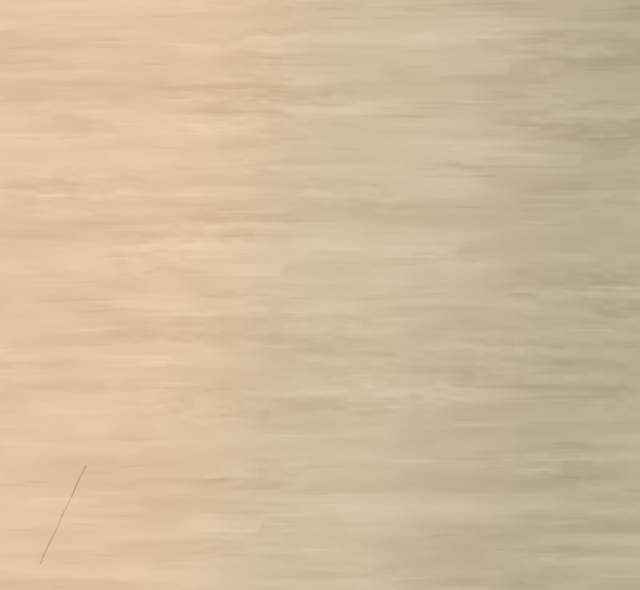
This texture is drawn by a WebGL 1 fragment shader. Its source:

```glsl
precision highp float;

uniform vec2 u_resolution;

const vec3 WARM_WOOD = vec3(0.874, 0.770, 0.642);
const vec3 MID_WOOD = vec3(0.812, 0.732, 0.620);
const vec3 GREY_WOOD = vec3(0.738, 0.678, 0.582);
const vec3 GRAIN_TINT = vec3(0.95, 1.0, 1.04);

float hash(vec2 cell) {
  return fract(sin(dot(cell, vec2(127.1, 311.7))) * 43758.547);
}

vec2 hash2(vec2 cell) {
  return vec2(hash(cell), hash(cell + 57.3));
}

// Smooth cellular noise: cell values blended by distance, centred on zero
float cellNoise(vec2 p, float sharpness) {
  vec2 base = floor(p);
  float total = 0.0;
  float weightSum = 0.0;
  for (int j = -1; j <= 1; j++) {
    for (int i = -1; i <= 1; i++) {
      vec2 cell = base + vec2(float(i), float(j));
      vec2 offset = cell + 0.2 + 0.6 * hash2(cell) - p;
      float weight = exp(-sharpness * dot(offset, offset));
      total += weight * hash(cell + 19.7);
      weightSum += weight;
    }
  }
  return total / weightSum - 0.5;
}

// Layered sines and a fine ripple bend the grain slightly
float grainBend(vec2 p) {
  return 0.003 * sin(4.1 * p.x + 5.0 * p.y)
       + 0.0012 * sin(11.3 * p.x - 13.0 * p.y + 1.7)
       + 0.005 * cellNoise(p * vec2(22.0, 30.0) + 5.0, 4.0);
}

// Broad bands, streaks and fibres, with wisps gathered in patches
float grain(vec2 p) {
  float broad = cellNoise(p * vec2(2.2, 25.0), 4.5);
  float streaks = cellNoise(p * vec2(4.5, 56.0) + 13.0, 5.0);
  float fibres = cellNoise(p * vec2(12.0, 110.0) + 41.0, 6.0);
  float wisps = cellNoise(p * vec2(46.0, 130.0) + 29.0, 6.0);
  float mottle = cellNoise(p * vec2(16.0, 38.0) + 73.0, 5.0);
  float patches = smoothstep(-0.1, 0.25, cellNoise(p * vec2(6.0, 17.0) + 61.0, 5.0));
  return 0.035 * broad + 0.043 * streaks + 0.020 * mottle
       + (0.014 + 0.016 * patches) * fibres + (0.004 + 0.024 * patches) * wisps;
}

// Sparse tapered fibres: a crisp lower edge that fades upward
float fibreEdges(vec2 p, vec2 size, float chance, float seed) {
  vec2 q = p / size;
  float row = floor(q.y);
  q.x += 7.0 * hash(vec2(row, seed));
  vec2 cell = vec2(floor(q.x), row) + seed;
  vec2 local = fract(q);
  float height = local.y - 0.2 - 0.3 * hash(cell);
  float across = smoothstep(-0.1, 0.02, height) * (1.0 - smoothstep(0.02, 0.42, height));
  float taper = smoothstep(0.0, 0.35, local.x) * (1.0 - smoothstep(0.55, 1.0, local.x));
  return step(hash(cell + 11.0), chance) * across * taper * (0.4 + 0.6 * hash(cell + 37.0));
}

// Pale strips that fade in from the left and stop at a slanted end
float paleStrips(vec2 p, vec2 size, float chance) {
  vec2 q = p / size;
  float row = floor(q.y);
  q.x += hash(vec2(row, 3.1));
  vec2 cell = vec2(floor(q.x), row);
  vec2 local = fract(q);
  float end = 0.65 + 0.25 * hash(cell + 5.3) + 0.05 * local.y;
  float across = smoothstep(0.12, 0.24, local.y) * (1.0 - smoothstep(0.74, 0.9, local.y));
  float along = smoothstep(0.1, 0.55, local.x) * (1.0 - smoothstep(end - 0.02, end + 0.02, local.x));
  return step(hash(cell + 29.0), chance) * across * along;
}

float segmentDistance(vec2 p, vec2 a, vec2 b) {
  vec2 ab = b - a;
  return length(p - a - ab * clamp(dot(p - a, ab) / dot(ab, ab), 0.0, 1.0));
}

// Thin slanted crack with uneven depth
float crack(vec2 p, vec2 a, vec2 b, float width) {
  p.x += 0.0006 * sin(110.0 * p.y);
  float line = 1.0 - smoothstep(0.0, width, segmentDistance(p, a, b));
  return line * (0.7 + 0.8 * cellNoise(p * 45.0, 5.0));
}

// Warm light on the left falls off to grey along a leaning edge
vec3 woodLight(vec2 uv) {
  float s = uv.x - 0.14 * (uv.y - 0.5);
  vec3 color = mix(WARM_WOOD, MID_WOOD, smoothstep(0.22, 0.6, s));
  color = mix(color, GREY_WOOD, smoothstep(0.56, 0.94, s));
  float corner = smoothstep(0.7, 1.0, uv.x) * smoothstep(0.5, 1.0, uv.y);
  return color - 0.025 * corner;
}

void main() {
  vec2 uv = gl_FragCoord.xy / u_resolution;
  vec2 p = gl_FragCoord.xy / u_resolution.y;
  vec2 bent = p + vec2(0.0, grainBend(p));

  float tone = grain(bent);
  tone -= 0.030 * fibreEdges(bent, vec2(0.26, 0.021), 0.16, 2.0);
  tone -= 0.026 * fibreEdges(bent, vec2(0.075, 0.014), 0.12, 17.0);
  tone += 0.024 * fibreEdges(bent, vec2(0.12, 0.015), 0.14, 43.0);
  tone += 0.024 * paleStrips(p, vec2(0.27, 0.031), 0.07);

  vec3 color = woodLight(uv) + tone * GRAIN_TINT;
  color -= 0.13 * crack(p, vec2(0.068, 0.045), vec2(0.145, 0.21), 0.0028);
  gl_FragColor = vec4(clamp(color, 0.0, 1.0), 1.0);
}
```
